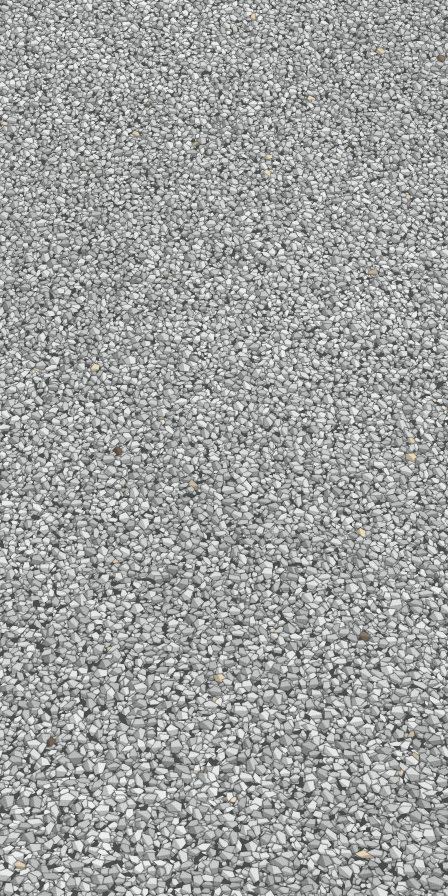
Reproduce this texture procedurally as a Shadertoy shader.

```glsl
// Draws a bed of crushed grey gravel receding gently into the distance.

vec4 hash4(vec2 cell) {
    vec4 n = vec4(dot(cell, vec2(127.1, 311.7)), dot(cell, vec2(269.5, 183.3)),
                  dot(cell, vec2(419.2, 371.9)), dot(cell, vec2(87.3, 231.1)));
    return fract(sin(n) * 43758.5);
}

mat2 rotation(float a) {
    return mat2(cos(a), sin(a), -sin(a), cos(a));
}

// Distance to an irregular, angular five-sided chip
float chipDistance(vec2 q, float radius, float seed) {
    float d = -1.0;
    for (int k = 0; k < 5; k++) {
        float r = fract(seed * 37.0 + float(k) * 0.618);
        float a = float(k) * 1.257 + 0.45 * r;
        d = max(d, dot(q, vec2(cos(a), sin(a))) - radius * (0.72 + 0.32 * r));
    }
    return d;
}

// Colour of one stone: own tone, lit and shaded facets, fine grain, worn rim
vec3 stoneColor(vec2 p, vec2 q, float d, vec4 look) {
    float tone = 0.665 + 0.24 * look.x;
    float ridge = p.y + (look.y - 0.5) * 2.2 * p.x + 0.14 + 0.3 * (look.z - 0.5);
    tone += mix(-0.16, 0.04, smoothstep(-0.07, 0.07, ridge));
    tone += 0.035 * sin(q.x * 21.0 + look.y * 40.0) * sin(q.y * 17.0 + q.x * 9.0);
    tone += 0.025 * sin(q.y * 33.0 - q.x * 27.0 + look.z * 50.0);
    tone -= 0.08 * smoothstep(-0.12, 0.0, d);
    vec3 tint = vec3(0.99, 1.0, 0.994);
    if (look.w > 0.991) tint = vec3(1.02, 0.95, 0.82);
    else if (look.w < 0.0006) tint = vec3(0.6, 0.53, 0.45);
    return min(tone, 0.92) * tint;
}

vec3 gravel(vec2 uv) {
    // Stones shrink and crowd together towards the top
    float density = 34.0 + 15.0 * uv.y;
    vec2 ground = vec2((uv.x - 0.5) * density, 1.2 * (34.0 + 7.5 * uv.y) * uv.y);
    vec3 shade = vec3(0.25, 0.26, 0.26);
    vec3 color = shade + 0.04;

    for (int layer = 0; layer < 3; layer++) {
        float scale = 1.45 - 0.22 * float(layer);
        vec2 g = rotation(0.5 * float(layer) - 0.4) * ground * scale + float(layer) * 17.3;
        float edge = 0.5 * density * scale / iResolution.x;

        // Near stones are laid over far ones
        for (int j = 1; j >= -1; j--)
        for (int i = -1; i <= 1; i++) {
            vec2 cell = floor(g) + vec2(i, j);
            vec4 shape = hash4(cell + 3.7 * float(layer));
            vec4 look = hash4(cell + 51.3 + 7.1 * float(layer));
            vec2 p = g - cell - 0.5 - 0.8 * (shape.xy - 0.5);
            if (dot(p, p) > 1.21) continue;

            vec2 q = rotation(6.283 * shape.z) * p;
            q.y *= 1.0 + 1.1 * look.z;
            float d = chipDistance(q, 0.38 + 0.32 * shape.w, shape.x);

            // Contact shadow, then the stone itself
            color = mix(shade, color, mix(0.36, 1.0, smoothstep(0.0, 0.18, d)));
            float cover = clamp(0.5 - d / edge, 0.0, 1.0);
            color = mix(color, stoneColor(p, q, d, look), cover);
        }
    }

    // Broad, faint unevenness of the bed
    float swell = sin(uv.x * 5.0 + uv.y * 3.1) + sin(uv.y * 7.3 - uv.x * 3.7 + 1.0);
    return color * (1.0 + 0.012 * swell);
}

void mainImage(out vec4 fragColor, in vec2 fragCoord) {
    // Four samples per pixel keep the small chips smooth
    vec3 sum = vec3(0.0);
    for (int s = 0; s < 4; s++) {
        vec2 offset = vec2(s % 2, s / 2) * 0.5 - 0.25;
        sum += gravel((fragCoord + offset) / iResolution.x);
    }
    fragColor = vec4(sum / 4.0, 1.0);
}
```
